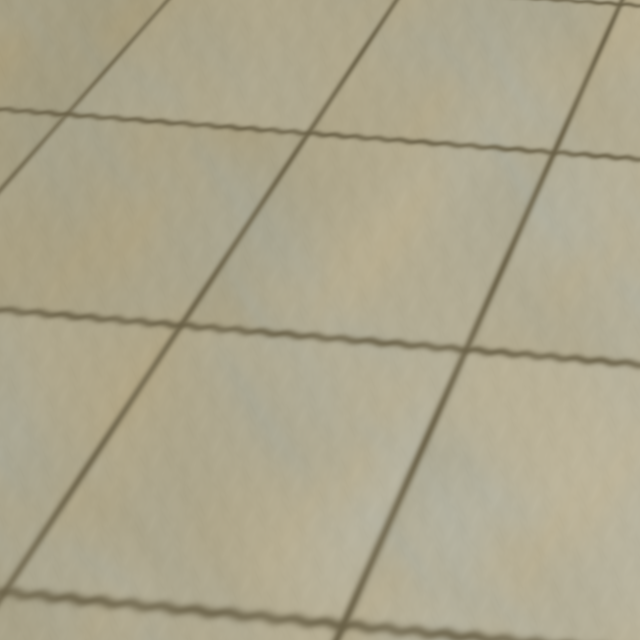
This texture is drawn by a Shadertoy shader. Its source:

```glsl
// Beige ceramic floor tiles with soft brown grout, seen in slanting perspective.

// Perspective: images of the tile axes u, v and of one tile corner (homogeneous).
const vec3 AXIS_U = vec3( 0.3764, -0.0367, -0.0089);
const vec3 AXIS_V = vec3(-0.2385, -0.3691, -0.1404);
const vec3 CORNER = vec3( 0.4818,  0.7917,  1.0);

const vec3 TILE_SHADE = vec3(0.650, 0.618, 0.507);
const vec3 TILE_LIGHT = vec3(0.727, 0.707, 0.622);
const vec3 GROUT      = vec3(0.415, 0.380, 0.280);
const vec3 WARM_TINT  = vec3(0.012, 0.000, -0.016);

const vec2  GROUT_WIDTH    = vec2(0.0145, 0.0175); // in tile sides
const vec2  GROUT_STRENGTH = vec2(0.90, 0.84);
const vec2  LIGHT_SLOPE    = vec2(0.68, -0.38);    // brighter to the lower right
const float TILE_VARIATION = 0.16;
const float CLOUD_AMOUNT   = 0.16;
const float GRAIN_AMOUNT   = 0.007;
const float RIPPLE_COUNT   = 11.0;                 // waves per tile side
const float RIPPLE_HEIGHT  = 0.004;

float hash(vec2 p) {
    p = fract(p * vec2(0.1031, 0.1137));
    p += dot(p, p.yx + 33.33);
    return fract((p.x + p.y) * p.x * 17.0);
}

// Warped sines in spread directions, about -1 to 1.
float sineNoise(vec2 p) {
    float sum = 0.0;
    float amplitude = 0.5;
    for (int i = 0; i < 6; i++) {
        float angle = 2.4 * float(i) + 0.6;
        vec2 dir = vec2(cos(angle), sin(angle));
        float phase = dot(p, dir) + 1.7 * float(i);
        sum += amplitude * sin(phase);
        p += 0.7 * cos(phase) * dir.yx;
        p *= 1.35;
        amplitude *= 0.8;
    }
    return sum;
}

// Soft grout profile for both line families.
vec2 groutLines(vec2 tilePos, vec2 pixel) {
    // Cross joints waver slightly, like twisted cord.
    float ripple = sin(6.2832 * RIPPLE_COUNT * tilePos.x + sin(5.0 * tilePos.x));
    tilePos.y += RIPPLE_HEIGHT * ripple;
    vec2 dist = abs(fract(tilePos + 0.5) - 0.5);
    vec2 width = max(GROUT_WIDTH, pixel);
    vec2 profile = exp(-pow(dist / width, vec2(2.0)));
    // Uneven depth of the joint along its length.
    vec2 wear = 0.93 + 0.07 * sin(tilePos.yx * vec2(9.0, 17.0) + tilePos * 2.0);
    return profile * GROUT_STRENGTH * wear * GROUT_WIDTH / width;
}

void mainImage(out vec4 fragColor, in vec2 fragCoord) {
    vec2 uv = fragCoord / iResolution.xy;

    // Canvas to floor.
    vec3 floorPos = inverse(mat3(AXIS_U, AXIS_V, CORNER)) * vec3(uv, 1.0);
    vec2 tilePos = floorPos.xy / floorPos.z;
    vec2 pixel = fwidth(tilePos);
    vec2 tileId = floor(tilePos);

    // Tile face: broad light, tone per tile, clouds and fine grain.
    float cloud = sineNoise(uv * 9.0 + tileId * 3.7);
    float tone = 0.5 + dot(uv - 0.5, LIGHT_SLOPE);
    tone += TILE_VARIATION * (hash(tileId + 41.0) - 0.5);
    tone += CLOUD_AMOUNT * cloud;
    vec3 color = mix(TILE_SHADE, TILE_LIGHT, clamp(tone, -0.1, 1.1));
    color += WARM_TINT * sineNoise(uv * 13.0 + 20.0);
    color += GRAIN_AMOUNT * sineNoise(uv * vec2(150.0, 95.0));

    // Grout: joints fade a little toward the far left.
    vec2 lines = groutLines(tilePos, pixel);
    lines.x *= mix(0.78, 1.0, smoothstep(0.0, 0.8, uv.x + 0.5 * (1.0 - uv.y)));
    float grout = 1.0 - (1.0 - lines.x) * (1.0 - lines.y);
    color = mix(color, GROUT, grout);

    fragColor = vec4(color, 1.0);
}
```
